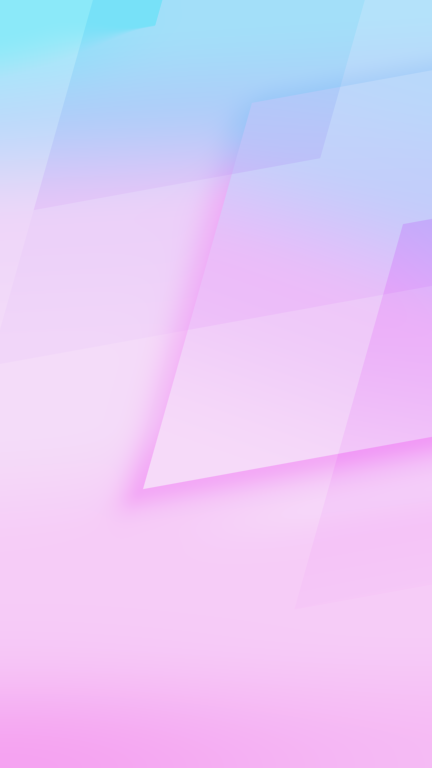
Write a Shadertoy shader that draws this background.

```glsl
// Antialiased coverage of the region where d > 0
float cover(float d) {
    float w = 0.8 / iResolution.y;
    return smoothstep(-w, w, d);
}

// Backdrop: pink below, pale lilac in the middle, sky blue above
vec3 backdrop(vec2 p) {
    float h = p.y - 0.06 * (p.x - 0.1);
    vec3 col = mix(vec3(0.963, 0.745, 0.960), vec3(0.965, 0.802, 0.970), smoothstep(0.0, 0.16, h));
    col = mix(col, vec3(0.957, 0.863, 0.975), smoothstep(0.28, 0.45, h));
    col = mix(col, vec3(0.935, 0.840, 0.976), smoothstep(0.52, 0.72, h));
    col = mix(col, vec3(0.740, 0.855, 0.980), smoothstep(0.70, 0.87, h));
    col = mix(col, vec3(0.715, 0.910, 0.980), smoothstep(0.84, 0.97, h));

    // Deeper pink in the lower left corner
    float corner = exp(-dot(p * vec2(2.6, 9.0), p * vec2(2.6, 9.0)));
    return mix(col, vec3(0.960, 0.610, 0.940), 0.8 * corner);
}

// Fill of the large central pane
vec3 paneFill(vec2 p) {
    float u = p.y + 0.35 * (p.x - 0.3);
    vec3 col = mix(vec3(0.965, 0.855, 0.976), vec3(0.935, 0.785, 0.978), smoothstep(0.38, 0.66, u));
    col = mix(col, vec3(0.770, 0.850, 0.980), smoothstep(0.64, 0.85, u));
    return mix(col, vec3(0.735, 0.870, 0.980), smoothstep(0.84, 1.0, u));
}

void mainImage(out vec4 fragColor, in vec2 fragCoord) {
    vec2 p = fragCoord / iResolution.xy * vec2(0.5625, 1.0);

    // Slanted axes: s is constant on steep edges, t on shallow ones
    float s = p.x - 0.282 * p.y;
    float t = p.y - 0.181 * p.x;

    vec3 col = backdrop(p);

    // Cyan pane in the upper left, its lower edge melting to the left
    float blur = mix(0.0015, 0.045, smoothstep(0.19, 0.06, p.x));
    float edge = mix(0.930, 0.912, smoothstep(0.19, 0.0, p.x));
    float cyan = smoothstep(-blur, blur, t - edge) * cover(-0.0705 - s);
    float haze = 0.35 * exp(-pow((t - 0.93) / 0.06, 2.0)) * smoothstep(0.25, 0.05, p.x);
    col = mix(col, vec3(0.545, 0.915, 0.975), max(cyan, haze));

    // Light band under the central pane
    col += vec3(0.0, 0.035, 0.005) * exp(-pow((t - 0.262) / 0.03, 2.0)) * smoothstep(0.2, 0.42, p.x);

    // Glow spilling from the left and lower edges of the central pane
    vec2 inside = vec2((s - 0.0838) / 1.039, (t - 0.3294) / 1.016);
    float dist = length(max(-inside, 0.0));
    float glow = 0.6 * exp(-pow(dist / 0.027, 2.0)) + 0.15 * exp(-dist / 0.03);
    glow *= smoothstep(0.84, 0.78, t);
    glow *= mix(1.0, 0.65, smoothstep(0.36, 0.46, p.y) * smoothstep(0.02, -0.01, inside.x));
    vec3 glowColor = mix(vec3(0.950, 0.600, 0.960), vec3(0.590, 0.800, 0.970), smoothstep(0.73, 0.84, p.y));
    col = mix(col, glowColor, glow);

    // Central pane
    float pane = cover(inside.x) * cover(inside.y) * cover(0.8067 - t);
    col = mix(col, paneFill(p), pane);

    // Wide tinted pane behind the middle
    float wide = cover(s + 0.161) * cover(t - 0.526);
    col -= wide * vec3(0.010, 0.022 + 0.025 * pane * smoothstep(0.8, 0.6, t), 0.0);

    // Upper tinted pane
    float upper = cover(s + 0.161) * cover(0.193 - s) * cover(t - 0.7185);
    float rise = smoothstep(0.72, 0.95, p.y);
    col -= upper * vec3(0.012 + 0.055 * rise, mix(0.045, 0.012, rise) + 0.025 * pane, 0.003);

    // Right tinted pane, fading downwards
    float right = cover(s - 0.325) * cover(t - 0.137) * cover(0.6132 - t);
    float depth = 0.018 + 0.22 * max(t - 0.137, 0.0);
    col -= right * vec3(0.12 * depth, depth, 0.0);

    fragColor = vec4(clamp(col, 0.0, 1.0), 1.0);
}
```
